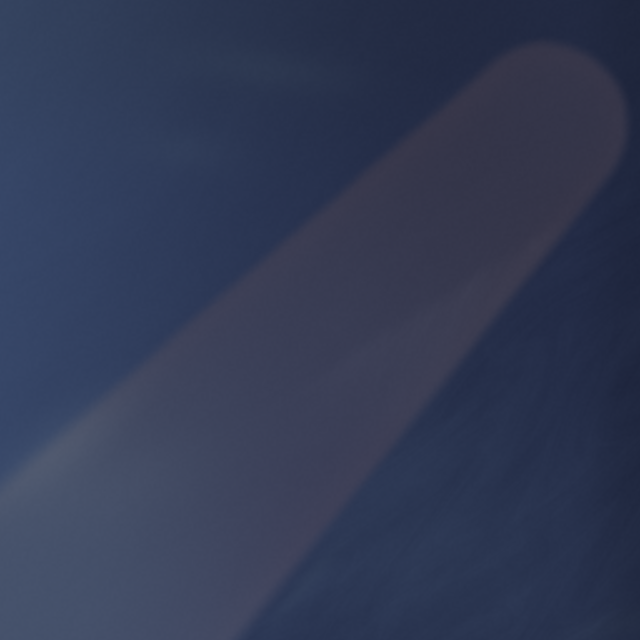
A WebGL 2 fragment shader for this background:

```glsl
#version 300 es
precision highp float;
// A dim, dusty beam with a rounded tip crosses a dark blue evening sky.
// The beam is a widening capsule distance field over a horizontal gradient;
// soft glows, layered sines and a fine hash add haze, streaks and grain.

uniform vec2 u_resolution;
out vec4 fragColor;

// Sky
const vec3 SKY_LEFT = vec3(0.230, 0.298, 0.434);
const vec3 SKY_RIGHT = vec3(0.136, 0.168, 0.272);
const vec3 HAZE = vec3(0.034, 0.046, 0.048);
const vec3 WISP = vec3(0.017, 0.021, 0.015);
const vec3 SKY_STREAKS = vec3(0.011, 0.013, 0.014);

// Beam
const vec2 TIP = vec2(0.853, 0.805);
const float TIP_RADIUS = 0.128;
const float AXIS_ANGLE = 0.802;
const float SPREAD = 0.0925;
const float EDGE_SOFTNESS = 0.012;
const vec3 BEAM_TIP = vec3(0.202, 0.206, 0.284);
const vec3 BEAM_MIDDLE = vec3(0.230, 0.248, 0.342);
const vec3 BEAM_END = vec3(0.272, 0.320, 0.420);
const vec3 RIM = vec3(0.013, 0.006, 0.002);
const vec3 END_GLOW = vec3(0.038, 0.040, 0.030);
const float BEAM_STREAKS = 0.007;

// Fold of light inside the beam
const vec2 FOLD_POINT = vec2(0.547, 0.440);
const vec2 FOLD_AXIS = vec2(0.841, 0.541);
const vec3 FOLD_LIGHT = vec3(0.020, 0.018, 0.016);

// Fine grain, in cells across the canvas
const float GRAIN_CELLS = 256.0;
const float GRAIN_STRENGTH = 0.007;

vec2 turn(vec2 p, float angle) {
  float c = cos(angle), s = sin(angle);
  return vec2(c * p.x + s * p.y, c * p.y - s * p.x);
}

// Gaussian ellipse, tilted by an angle
float glow(vec2 p, vec2 center, vec2 radius, float angle) {
  vec2 q = turn(p - center, angle) / radius;
  return exp(-dot(q, q));
}

float hash(vec2 cell) {
  vec2 h = fract(cell * vec2(0.1031, 0.1137));
  h += dot(h, h.yx + 33.3);
  return fract((h.x + h.y) * h.x);
}

// Smoothly interpolated hash, centered on zero
float grainNoise(vec2 p) {
  vec2 i = floor(p), f = fract(p);
  f = f * f * (3.0 - 2.0 * f);
  float low = mix(hash(i), hash(i + vec2(1.0, 0.0)), f.x);
  float high = mix(hash(i + vec2(0.0, 1.0)), hash(i + 1.0), f.x);
  return mix(low, high, f.y) - 0.5;
}

// Sines warped by one another, stretched along the x axis
float streaks(vec2 p) {
  float sum = 0.0, gain = 0.5;
  vec2 q = p * vec2(13.0, 42.0);
  for (int i = 0; i < 5; i++) {
    q += 0.9 * sin(q.yx * 0.7 + float(i) * 1.7);
    sum += gain * sin(q.x) * sin(q.y);
    q = turn(q, 0.12) * 1.7 + 2.3;
    gain *= 0.78;
  }
  return sum;
}

// Signed distance to the beam; q.x runs from the tip toward the wide end
float beamDistance(vec2 q) {
  float c = cos(SPREAD), s = sin(SPREAD);
  float side = abs(q.y);
  if (q.x * c + side * s < 0.0) return length(q) - TIP_RADIUS;
  return side * c - q.x * s - TIP_RADIUS;
}

vec3 skyColor(vec2 p, float streak) {
  vec3 color = mix(SKY_LEFT, SKY_RIGHT, smoothstep(-0.3, 0.8, p.x));
  color -= vec3(0.006, 0.010, 0.030) * smoothstep(0.65, 1.0, p.y) * (1.0 - 0.6 * p.x);
  color += HAZE * glow(p, vec2(0.70, 0.14), vec2(0.26, 0.30), 0.5);
  // Wisps at the upper left and the lower right corner
  color += WISP * glow(p, vec2(0.42, 0.892), vec2(0.13, 0.03), -0.13);
  color += WISP * 0.7 * glow(p, vec2(0.29, 0.765), vec2(0.08, 0.03), -0.1);
  color += WISP * glow(p, vec2(0.98, 0.03), vec2(0.12, 0.022), 0.3);
  color += WISP * 0.9 * glow(p, vec2(0.48, 0.09), vec2(0.08, 0.011), 0.85);
  // Brushed texture, stronger below the beam
  float below = smoothstep(0.05, 0.35, p.x - p.y * 0.8 - 0.1);
  return color + SKY_STREAKS * streak * (0.2 + 0.6 * below);
}

vec3 beamColor(vec2 p, vec2 q, float dist, float streak) {
  vec3 color = mix(BEAM_TIP, BEAM_MIDDLE, smoothstep(0.05, 0.65, q.x));
  color = mix(color, BEAM_END, smoothstep(0.5, 1.12, q.x));
  // The lower side is warmer and dimmer
  float lower = smoothstep(-0.05, 0.2, q.y) * smoothstep(0.4, 0.8, q.x);
  color -= vec3(0.008, 0.020, 0.018) * lower;
  color += RIM * exp(-abs(dist + 0.02) / 0.03);
  // Bright side of the fold, fading away from its line
  vec2 f = p - FOLD_POINT;
  float across = f.x * FOLD_AXIS.y - f.y * FOLD_AXIS.x + 0.006 * streak;
  float along = dot(f, FOLD_AXIS);
  float fold = smoothstep(-0.018, 0.02, across) * exp(-max(across, 0.0) / 0.07);
  fold *= smoothstep(-0.16, 0.12, along) * (1.0 - smoothstep(0.3, 0.48, along));
  return color + FOLD_LIGHT * fold + BEAM_STREAKS * streak * (0.3 + fold);
}

void main() {
  vec2 p = gl_FragCoord.xy / u_resolution;
  vec2 q = -turn(p - TIP, AXIS_ANGLE);
  float dist = beamDistance(q);
  float streak = streaks(q);

  // The edge wavers slightly and blurs toward the wide end
  float softness = EDGE_SOFTNESS + 0.010 * smoothstep(0.6, 1.2, q.x);
  float inside = 1.0 - smoothstep(-softness, softness, dist + 0.002 * streak);
  vec3 color = mix(skyColor(p, streak), beamColor(p, q, dist, streak), inside);

  // Pale light where the upper edge leaves the canvas
  color += END_GLOW * glow(p, vec2(0.09, 0.295), vec2(0.13, 0.045), 0.66);
  color += END_GLOW * 0.4 * glow(p, vec2(0.17, 0.24), vec2(0.14, 0.06), 0.4);
  // Darker right margin
  color *= 1.0 - 0.10 * smoothstep(0.88, 1.0, p.x) * (1.0 - inside);
  color += GRAIN_STRENGTH * grainNoise(p * GRAIN_CELLS);
  fragColor = vec4(color, 1.0);
}
```
